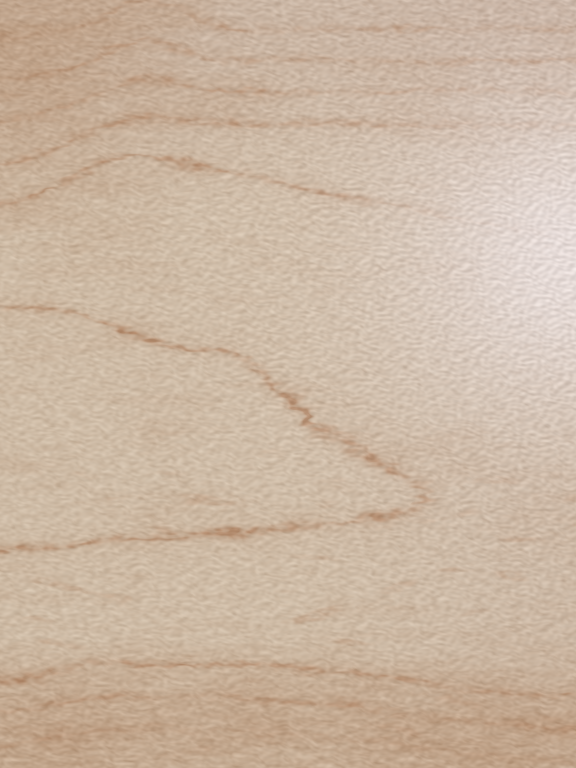
Give the GLSL for this texture, as a WebGL 2 fragment shader.

```glsl
#version 300 es
precision highp float;
// Pale maple board under a soft window reflection. Growth lines are curves in a
// noise-warped plane: a bumped family on top, one blunt loop in the middle and a
// faint family below. Clouds, pore flecks and an embossed lacquer sit over them.

uniform vec2 u_resolution;
out vec4 fragColor;

const vec3 CREAM = vec3(0.807, 0.733, 0.648);
const vec3 TAN   = vec3(0.735, 0.612, 0.505);
const vec3 ROSE  = vec3(0.780, 0.697, 0.630);
const vec3 LINE  = vec3(0.680, 0.510, 0.385);
const vec3 GLOSS = vec3(0.905, 0.865, 0.855);
const vec2 GLOSS_CENTER = vec2(0.77, 0.67);
const vec2 GLOSS_SIZE = vec2(0.23, 0.20);
const vec2 LOOP_TIP = vec2(0.556, 0.022);      // x of the tip, length of its rounding
const vec2 PORE_SCALE = vec2(95.0, 215.0);
const vec2 EMBOSS_SCALE = vec2(125.0, 190.0);
const mat2 TURN = mat2(0.80, 0.60, -0.60, 0.80); // hides the noise lattice
const float LINE_WIDTH = 0.0040;
const float HALO_WIDTH = 0.014;
const float PORE_DEPTH = 0.042;
const float EMBOSS_DEPTH = 0.048;

vec2 hashGradient(vec2 cell) {
  vec3 q = fract(cell.xyx * vec3(0.1031, 0.1030, 0.0973));
  q += dot(q, q.yzx + 33.33);
  float angle = 6.2832 * fract((q.x + q.y) * q.z);
  return vec2(cos(angle), sin(angle));
}

float gradientNoise(vec2 p) {
  p = TURN * p;
  vec2 i = floor(p), f = p - i;
  vec2 u = f * f * f * (f * (f * 6.0 - 15.0) + 10.0);
  vec2 e = vec2(0.0, 1.0);
  float a = dot(hashGradient(i), f);
  float b = dot(hashGradient(i + e.yx), f - e.yx);
  float c = dot(hashGradient(i + e.xy), f - e.xy);
  float d = dot(hashGradient(i + e.yy), f - e.yy);
  return 1.4 * mix(mix(a, b, u.x), mix(c, d, u.x), u.y);
}

float fbm(vec2 p) {
  float sum = 0.0, amp = 0.55;
  for (int i = 0; i < 4; i++) {
    sum += amp * gradientNoise(p);
    p = p * 2.03 + 17.3;
    amp *= 0.5;
  }
  return sum;
}

// Core and faint wide halo of a line at distance d; solid scales the core.
float lineInk(float d, float width, float solid) {
  return 0.72 * solid * exp(-d * d / (width * width)) + 0.20 * exp(-abs(d) / HALO_WIDTH);
}

// Upper family: a hump near the left, then nearly level to the right.
float upperLine(float x, float i) {
  float hump = (0.036 - 0.009 * i) * exp(-pow((x - 0.19) / 0.065, 2.0));
  float leftDrop = (0.012 + 0.014 * i) * smoothstep(0.0, 1.0, (0.19 - x) / 0.21);
  float tilt = (i > 3.5) ? 0.205 * max(x - 0.19, 0.0) : 0.0;
  return 0.962 - 0.041 * i + hump - leftDrop - tilt;
}

float lowerLine(float x, float i) {
  return 0.115 + 0.020 * smoothstep(0.0, 0.13, x) - 0.040 * smoothstep(0.3, 0.75, x) - 0.043 * i;
}

// Blunt loop: zero on its outline, negative inside.
float loopField(vec2 p) {
  float top = 0.599 - 0.057 * smoothstep(0.05, 0.27, p.x) - 0.072 * smoothstep(0.29, 0.41, p.x)
            - 0.030 * smoothstep(0.385, 0.415, p.x) - 0.067 * smoothstep(0.41, 0.55, p.x);
  float bottom = 0.284 + 0.075 * p.x + 0.014 * smoothstep(0.42, 0.55, p.x);
  float halfGap = 0.5 * (top - bottom), off = p.y - 0.5 * (top + bottom);
  return off * off - halfGap * halfGap * min((LOOP_TIP.x - p.x) / LOOP_TIP.y, 1.0);
}

float loopDistance(vec2 p) {
  vec2 e = vec2(0.001, 0.0);
  float f = loopField(p);
  vec2 slope = vec2(loopField(p + e) - f, loopField(p + e.yx) - f) / e.x;
  return f / max(length(slope), 0.0005);
}

void main() {
  vec2 p = gl_FragCoord.xy / u_resolution.y;
  vec2 w = p + 0.010 * vec2(fbm(p * 14.0), 0.7 * fbm(p * vec2(11.0, 16.0) + 40.0));
  // Fibres shred the lines sideways and fray them up and down
  w.x += 0.012 * gradientNoise(p * vec2(32.0, 125.0));
  w.y += 0.0028 * gradientNoise(p * vec2(60.0, 85.0) + 9.0);

  float cloud = fbm(p * vec2(4.0, 9.0) + 3.0);
  float streak = fbm(p * vec2(9.0, 50.0) + 21.0);
  float bottomZone = 1.0 - smoothstep(0.04, 0.20, p.y + 0.06 * cloud);
  float cornerZone = smoothstep(0.62, 1.0, p.y) * (1.0 - smoothstep(0.0, 0.42, p.x));
  vec2 g = (p - GLOSS_CENTER) / GLOSS_SIZE;
  float gloss = exp(-dot(g, g));
  float sheen = exp(-0.28 * dot(g, g));

  // Ground tone
  vec3 color = mix(CREAM, ROSE, 0.75 * smoothstep(0.70, 1.0, p.y) + 0.4 * smoothstep(0.35, 0.75, p.x));
  float tanAmount = 0.68 * bottomZone + 0.74 * cornerZone + 0.42 * cloud + 0.28 * streak;
  color = mix(color, TAN, clamp(tanAmount, 0.0, 1.0));

  // Growth lines: width and strength wander, flecks interrupt the core
  float wander = gradientNoise(p * vec2(11.0, 14.0) + 5.0);
  float width = LINE_WIDTH * (1.05 + 0.8 * gradientNoise(p * vec2(17.0, 23.0) + 60.0));
  float solid = 0.35 + 0.85 * smoothstep(-0.45, 0.40, gradientNoise(p * vec2(55.0, 150.0) + 33.0));
  float ink = 0.0;
  for (int i = 0; i < 5; i++) {
    float k = float(i);
    ink += (0.38 + 0.07 * k) * lineInk(w.y - upperLine(w.x, k), width, solid);
  }
  for (int i = 0; i < 3; i++) {
    float k = float(i);
    ink += (0.60 - 0.20 * k) * lineInk(w.y - lowerLine(w.x, k), width, solid);
  }
  float steep = smoothstep(0.25, 0.40, p.x);
  ink += 0.80 * lineInk(loopDistance(w), width * (1.0 + 0.5 * steep), solid);
  ink *= 0.92 + 0.75 * wander;

  // Short stray smears
  float smear = smoothstep(0.42, 0.75, gradientNoise(p * vec2(13.0, 50.0) + 71.0) + 0.2 * cloud);
  ink += 0.26 * smear * solid * (1.0 - smoothstep(0.32, 0.5, p.y) + 0.8 * cornerZone);
  color = mix(color, LINE, clamp(ink, 0.0, 0.85) * (1.0 - 0.4 * gloss));

  // Reflection, then pores and embossed lacquer
  color = mix(color, GLOSS, 0.80 * gloss + 0.18 * sheen);
  vec2 q = vec2(p.x, p.y + 0.12 * p.x) + 0.003 * gradientNoise(p * 40.0);
  float pore = gradientNoise(q * PORE_SCALE) + 0.5 * gradientNoise(q * PORE_SCALE * 0.5 + 30.0);
  pore -= 0.5 * smoothstep(0.25, 0.65, gradientNoise(q * PORE_SCALE * 0.8 + 90.0)) - 0.06;
  float fleck = gradientNoise(q * vec2(38.0, 130.0) + 11.0);
  vec2 bump = q * EMBOSS_SCALE;
  float emboss = gradientNoise(bump) - gradientNoise(bump + vec2(0.30, -0.50));
  color += vec3(0.85, 1.0, 1.1) * PORE_DEPTH * (pore * (1.0 - 0.5 * gloss) + 0.9 * fleck * bottomZone);
  color += EMBOSS_DEPTH * emboss * (0.50 + 0.6 * sheen);
  fragColor = vec4(clamp(color, 0.0, 1.0), 1.0);
}
```
